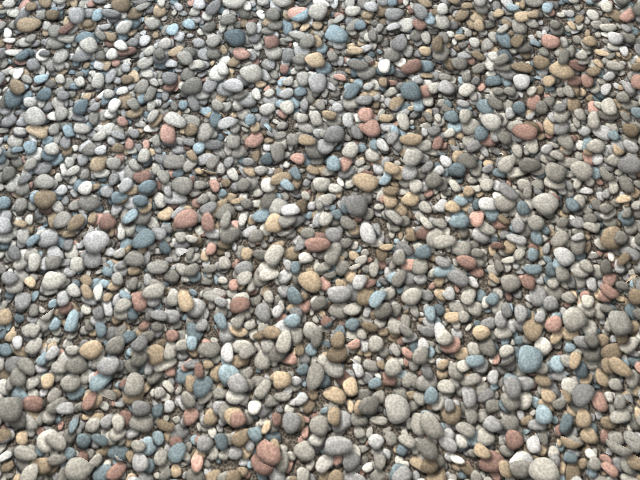
This texture is drawn by a WebGL 1 fragment shader. Its source:

```glsl
precision highp float;
// A bank of small mixed river pebbles, heaped in layers under soft daylight.
uniform vec2 u_resolution;

#define PEBBLE_CELL 0.0225
#define LAYER_GROWTH 0.0075
#define RECESSION 0.25
#define SHADOW_DEPTH 0.50
#define AMBIENT 0.25
#define DIFFUSE 0.97
#define ROUNDNESS 1.10
#define GRAIN 0.22
#define GRAIN_SCALE 170.0
#define LIGHT_DIR vec3(-0.22, 0.56, 0.80)

vec4 hash4(vec2 c) {
  vec4 p = fract(c.xyxy * vec4(0.1031, 0.1030, 0.0973, 0.1099));
  p += dot(p, p.wzxy + 33.33);
  return fract((p.xxyz + p.yzzw) * p.zywx);
}

// Cellular noise: distance to the nearest scattered point.
float cellular(vec2 p) {
  vec2 cell = floor(p);
  float nearest = 2.0;
  for (int y = -1; y <= 1; y++)
    for (int x = -1; x <= 1; x++) {
      vec2 c = cell + vec2(x, y);
      nearest = min(nearest, length(c + hash4(c).xy - p));
    }
  return nearest;
}

// Mostly warm grey stone, with tan, slate, rose and cream among it.
vec3 stoneColour(float kind, float value, float coolness) {
  vec3 colour = vec3(0.72, 0.70, 0.65);
  kind += coolness * 0.12;
  if (kind > 0.42) colour = vec3(0.73, 0.72, 0.70);
  if (kind > 0.62) colour = vec3(0.74, 0.66, 0.55);
  if (kind > 0.77) colour = vec3(0.60, 0.66, 0.67);
  if (kind > 0.88) colour = vec3(0.74, 0.60, 0.54);
  if (kind > 0.95) colour = vec3(0.86, 0.84, 0.79);
  return colour * mix(0.74, 1.22, value);
}

// Rounded, slightly lumpy radius: 1.0 on the outline of a stone.
float outline(vec2 e, float squareness, float phase) {
  vec2 q = pow(abs(e) + 0.0001, vec2(squareness));
  float angle = atan(e.y, e.x + 0.00001);
  float lumps = 0.07 * sin(2.0 * angle + phase) + 0.06 * sin(3.0 * angle - 2.0 * phase);
  return pow(q.x + q.y, 1.0 / squareness) * (1.0 + lumps);
}

// Casts a soft shadow, then lays one shaded stone over the scene.
void layStone(inout vec3 scene, vec2 d, float size, vec4 form, vec4 look,
              float grain, float coolness, float pixel) {
  float turnAngle = 3.1416 * form.z;
  turnAngle += 0.3 * sin(2.0 * turnAngle);
  float c = cos(turnAngle), s = sin(turnAngle);
  mat2 turn = mat2(c, -s, s, c);
  float halfLength = size * mix(0.37, 0.64, form.w * form.w);
  float aspect = mix(0.56, 0.96, look.x);
  vec2 axes = halfLength * vec2(1.0, aspect);
  float squareness = mix(2.0, 2.9, look.y);
  float phase = 6.2832 * look.z;

  vec2 shadowPoint = turn * (d + size * vec2(-0.04, 0.11)) / axes;
  float shadow = 1.0 - smoothstep(0.80, 1.38, outline(shadowPoint, squareness, phase));
  scene *= 1.0 - SHADOW_DEPTH * shadow;

  vec2 e = turn * d / axes;
  float r = outline(e, squareness, phase);
  float cover = 1.0 - smoothstep(-pixel, pixel, (r - 1.0) * axes.y);
  vec2 slope = (e * vec2(aspect, 1.0) * pow(min(r, 1.2), 1.6) * ROUNDNESS) * turn;
  slope += 0.4 * (look.yz - 0.5);
  vec3 normal = normalize(vec3(slope, 1.0));
  float light = AMBIENT + DIFFUSE * max(dot(normal, normalize(LIGHT_DIR)), 0.0);
  float veins = 0.025 * sin(e.y * 9.0 + 2.0 * sin(e.x * 3.0 + phase));
  vec3 stone = stoneColour(fract(look.w * 7.0 + form.x), look.w, coolness);
  scene = mix(scene, stone * light * (1.0 + veins + GRAIN * (grain - 0.45)), cover);
}

void main() {
  vec2 uv = gl_FragCoord.xy / u_resolution.y;
  vec2 centred = uv - vec2(0.5 * u_resolution.x / u_resolution.y, 0.0);

  // The bank leans away, so stones shrink towards the top.
  float nearness = 1.1 - RECESSION * uv.y;
  vec2 p = centred / nearness;
  float pixel = 0.9 / (u_resolution.y * nearness);
  float coolness = smoothstep(0.3, 1.2, uv.y - centred.x * 0.6);
  float patches = sin(p.x * 9.0 + 2.0 * sin(p.y * 7.0)) * sin(p.y * 11.0 + p.x * 4.0);

  // Sandy ground with fine grit.
  float grain = cellular(p * GRAIN_SCALE);
  vec3 scene = vec3(0.50, 0.46, 0.41) * (0.55 + 0.7 * grain);

  // Small stones first, then larger and sparser ones on top.
  for (int layer = 0; layer < 4; layer++) {
    float level = float(layer);
    float size = PEBBLE_CELL + LAYER_GROWTH * level;
    float presence = (layer == 3 ? 0.38 : 0.92) - 0.10 * patches;
    vec2 grid = p / size + level * vec2(17.3, 41.7);
    vec2 cell = floor(grid);
    for (int y = -1; y <= 1; y++)
      for (int x = -1; x <= 1; x++) {
        vec2 id = cell + vec2(x, y);
        vec4 form = hash4(id + 113.0 * level);
        vec4 look = hash4(id + 57.0 + 131.0 * level);
        vec2 centre = id + 0.12 + 0.76 * form.xy;
        if (fract(form.z * 13.0 + look.x * 5.0) < presence)
          layStone(scene, (grid - centre) * size, size, form, look, grain, coolness, pixel);
      }
  }

  // Broad, gentle changes of daylight across the bank.
  scene *= 1.02 + 0.03 * patches - 0.06 * smoothstep(0.2, 0.8, centred.x * uv.y * 2.0);
  scene = mix(scene, scene * vec3(0.97, 1.0, 1.04), coolness);
  gl_FragColor = vec4(clamp(scene, 0.0, 1.0), 1.0);
}
```
